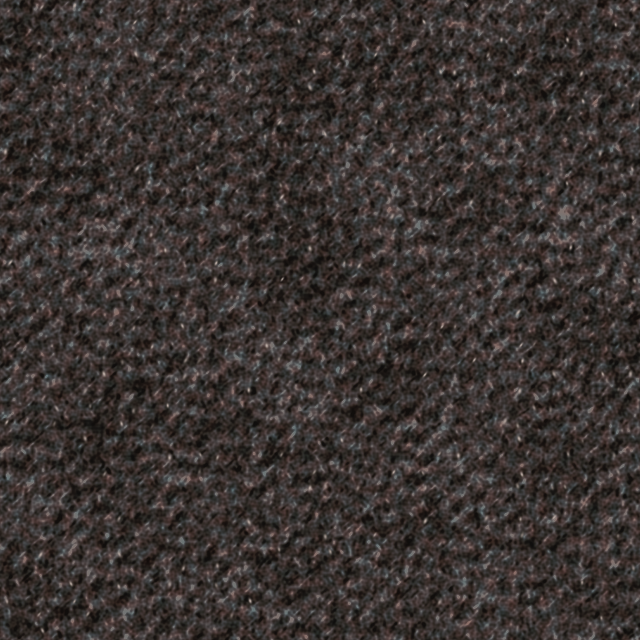
This texture is drawn by a Shadertoy shader. Its source:

```glsl
// Dark brown-grey crumbly ground: soft matted grains, shadowed clumps and pale specks.

// Feature sizes, in cells across the canvas
const float BROAD_CELLS = 7.0;
const float CLUMP_CELLS = 48.0;
const float TINT_CELLS = 62.0;
const float GRAIN_CELLS = 100.0;
const float FINE_CELLS = 185.0;
const float SPECK_CELLS = 40.0;

// Share of each layer in the tone, which has a spread of about one
const float BROAD_WEIGHT = 0.20;
const float CLUMP_WEIGHT = 0.50;
const float GRAIN_WEIGHT = 0.68;
const float FINE_WEIGHT = 0.44;

const vec2 GRAIN_RADIUS = vec2(0.30, 0.50);   // in grain cells
const float GRAIN_LEAN = 0.25;
const float GRAIN_LEAN_SPREAD = 1.6;
const vec2 LIGHT_OFFSET = vec2(-0.25, 0.50);  // in clump cells
const vec2 SPECK_RADIUS = vec2(0.10, 0.16);   // in speck cells
const float SPECK_CHANCE = 0.13;
const vec3 SPECK_COLOR = vec3(0.74, 0.68, 0.65);
const vec3 WARM_SHIFT = vec3(0.055, -0.015, -0.030);

// Colours from pits to lit tips, and the tone at which each is reached
const int TONE_COUNT = 6;
const vec3 TONE_COLORS[TONE_COUNT] = vec3[](
    vec3(0.11, 0.09, 0.08), vec3(0.17, 0.15, 0.13), vec3(0.22, 0.19, 0.18),
    vec3(0.27, 0.24, 0.24), vec3(0.34, 0.31, 0.31), vec3(0.48, 0.45, 0.44));
const float TONE_LEVELS[TONE_COUNT] = float[](-1.55, -0.74, -0.02, 0.67, 1.48, 2.40);

vec3 hash3(vec2 p) {
    vec3 h = fract(p.xyx * vec3(0.1031, 0.1030, 0.0973));
    h += dot(h, h.yxz + 33.33);
    return fract((h.xxy + h.yzz) * h.zyx);
}

float cornerSlope(vec2 cell, vec2 offset) {
    return dot(normalize(hash3(cell).xy - 0.499), offset);
}

// Gradient noise scaled to a spread of about one
float noise(vec2 p) {
    vec2 i = floor(p), f = fract(p);
    vec2 u = f * f * (3.0 - 2.0 * f);
    vec2 e = vec2(1.0, 0.0);
    float low = mix(cornerSlope(i, f), cornerSlope(i + e, f - e), u.x);
    float high = mix(cornerSlope(i + e.yx, f - e.yx), cornerSlope(i + 1.0, f - 1.0), u.x);
    return 4.7 * mix(low, high, u.y);
}

// Soft leaning ovals, each lighter or darker than the ground
float grains(vec2 p) {
    vec2 cell = floor(p);
    float sum = 0.0;
    for (int y = -1; y <= 1; y++) {
        for (int x = -1; x <= 1; x++) {
            vec2 id = cell + vec2(x, y);
            vec3 place = hash3(id + 17.0);
            vec3 look = hash3(id + 311.0);
            vec2 d = p - id - mix(vec2(0.1), vec2(0.9), place.xy);
            d.x -= (GRAIN_LEAN + GRAIN_LEAN_SPREAD * (look.x - 0.5)) * d.y;
            d /= GRAIN_RADIUS;
            sum += (2.0 * look.y - 1.0) * exp(-dot(d, d));
        }
    }
    return 3.57 * sum;
}

// Clumps lit from the upper left, with shade below them
float clumpRelief(vec2 p) {
    return 0.87 * (noise(p) - noise(p + LIGHT_OFFSET));
}

// Sparse bright flecks, at most one per cell
float specks(vec2 p) {
    vec2 cell = floor(p);
    vec3 place = hash3(cell + 73.0);
    vec3 look = hash3(cell + 509.0);
    vec2 d = fract(p) - mix(vec2(0.32), vec2(0.68), place.xy);
    d.x -= (look.x - 0.35) * d.y;
    d /= SPECK_RADIUS * mix(0.75, 1.1, look.y);
    return step(place.z, SPECK_CHANCE) * mix(0.35, 1.0, look.z) * exp(-dot(d, d));
}

vec3 toneColor(float tone) {
    vec3 color = TONE_COLORS[0] * clamp(1.0 + 0.35 * (tone - TONE_LEVELS[0]), 0.6, 1.0);
    for (int i = 1; i < TONE_COUNT; i++) {
        float span = TONE_LEVELS[i] - TONE_LEVELS[i - 1];
        color = mix(color, TONE_COLORS[i], clamp((tone - TONE_LEVELS[i - 1]) / span, 0.0, 1.0));
    }
    return color;
}

void mainImage(out vec4 fragColor, in vec2 fragCoord) {
    vec2 uv = fragCoord / iResolution.y;

    // Light and dark
    float tone = BROAD_WEIGHT * noise(uv * BROAD_CELLS + 5.3)
               + CLUMP_WEIGHT * clumpRelief(uv * CLUMP_CELLS + 41.7)
               + GRAIN_WEIGHT * grains(uv * GRAIN_CELLS)
               + FINE_WEIGHT * noise(uv * FINE_CELLS + 90.1);
    vec3 color = toneColor(tone);

    // Patches of rosy and cool grains, then the flecks
    color *= 1.0 + WARM_SHIFT * noise(uv * TINT_CELLS + 203.9);
    color = mix(color, SPECK_COLOR, specks(uv * SPECK_CELLS));

    fragColor = vec4(color, 1.0);
}
```
